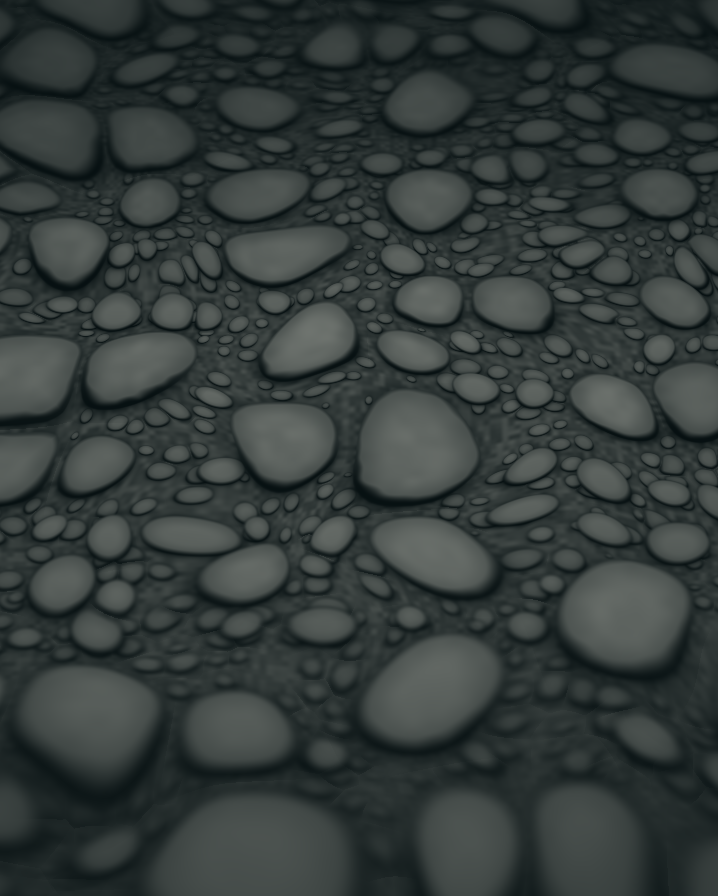
A WebGL 2 fragment shader for this texture:

```glsl
#version 300 es
precision highp float;
// Water drops on a dark tilted surface with a shallow depth of field.
// Three jittered layers of domes lie on a perspective plane; the smaller
// ones shrink to fit the gaps, and blur widens every edge away from focus.

#define HORIZON 2.4      // height at which the plane would vanish
#define TILT 2.6         // larger values flatten the drops
#define DENSITY 11.5     // large drops across the plane
#define MID_RATIO 2.3    // grid ratio of medium drops to large ones
#define FINE_RATIO 5.0   // grid ratio of small drops to large ones
#define NEAR_BLUR 0.055
#define FAR_BLUR 0.03
#define BODY 0.385       // brightness of a lit drop
#define GROUND 0.215     // brightness of the bare surface

uniform vec2 u_resolution;
out vec4 fragColor;

struct Drop { float depth; float radius; vec2 local; float tint; };

vec4 hash4(vec2 p) {
  vec4 q = fract(p.xyxy * vec4(0.1031, 0.1030, 0.0973, 0.1099));
  q += dot(q, q.wzxy + 33.33);
  return fract((q.xxyz + q.yzzw) * q.zywx);
}

float noise(vec2 p) {
  vec2 i = floor(p), f = fract(p);
  f = f * f * (3.0 - 2.0 * f);
  return mix(mix(hash4(i).x, hash4(i + vec2(1, 0)).x, f.x),
             mix(hash4(i + vec2(0, 1)).x, hash4(i + vec2(1, 1)).x, f.x), f.y);
}

float smoothMin(float a, float b, float k) {
  float h = max(k - abs(a - b), 0.0) / k;
  return min(a, b) - 0.25 * h * h * k;
}

vec2 centreOf(vec2 cell, vec4 h) { return cell + 0.5 + 0.66 * (h.xy - 0.5); }

float largeRadius(vec4 h) {
  return fract(h.w * 13.7) < 0.92 ? mix(0.24, 0.53, h.z) : -9.0;
}

// Length of an offset inside a slightly stretched, turned drop
float ovalLength(vec2 d, vec4 h) {
  float a = 6.2832 * h.w;
  d = mat2(cos(a), -sin(a), sin(a), cos(a)) * d;
  return length(d * vec2(0.88, 1.1));
}

// Distance to the nearest large drop
float largeDistance(vec2 p) {
  float nearest = 9.0;
  for (int k = 0; k < 9; k++) {
    vec2 cell = floor(p) + vec2(k % 3 - 1, k / 3 - 1);
    vec4 h = hash4(cell);
    nearest = min(nearest, ovalLength(p - centreOf(cell, h), h) - largeRadius(h));
  }
  return nearest;
}

// Nearest drop of one layer, kept apart from its neighbours
Drop findDrop(vec2 ground, float ratio, float seed) {
  vec2 p = ground * ratio;
  Drop drop = Drop(-9.0, 1.0, vec2(0), 0.5);
  float first = 9.0, second = 9.0;
  for (int k = 0; k < 9; k++) {
    vec2 cell = floor(p) + vec2(k % 3 - 1, k / 3 - 1);
    vec4 h = hash4(cell + seed);
    vec2 centre = centreOf(cell, h);
    float r = largeRadius(h);
    if (ratio > 1.0) r = min(r * 0.93, largeDistance(centre / ratio) * ratio - 0.05);
    if (r < 0.1) continue;
    float d = ovalLength(p - centre, h) - r;
    if (d < first) {
      second = first;
      first = d;
      drop.radius = r;
      drop.local = (p - centre) / r;
      drop.tint = h.x;
    } else second = min(second, d);
  }
  drop.depth = smoothMin(-first, 0.5 * (second - first) - 0.03, 0.08);
  return drop;
}

// Lays one drop with its contact shadow and dark lower rim over a tone
float paintDrop(float tone, Drop drop, float blur, float body, float grain) {
  float soft = blur / drop.radius;
  float t = drop.depth / drop.radius;
  float fade = 1.0 / (1.0 + 1.2 * soft * soft);
  float lower = smoothstep(0.35, -0.85, drop.local.y);
  float shadow = exp(-max(-t, 0.0) / (0.1 + 0.6 * soft));
  tone *= 1.0 - fade * shadow * mix(0.3, 0.7, lower);

  float dome = smoothstep(-soft, 0.55 + soft, t);
  float lit = body * mix(0.74, 1.0, dome) * (0.93 + 0.12 * drop.tint);
  lit *= 0.98 + 0.06 * drop.local.y + 0.1 * (grain - 0.5);
  float rimWidth = mix(0.06, 0.2, lower) * (0.6 + 0.8 * grain);
  float rim = 1.0 - smoothstep(0.3 * rimWidth - soft, rimWidth + soft, t);
  lit = mix(lit, 0.015, rim * mix(0.45, 0.95, lower));
  return mix(tone, lit, fade * smoothstep(-soft, soft, t));
}

void main() {
  vec2 uv = gl_FragCoord.xy / u_resolution.y;
  float away = HORIZON - uv.y;
  float middle = 0.5 * u_resolution.x / u_resolution.y;
  vec2 ground = DENSITY * vec2(uv.x - middle, TILT) / away + 20.0;
  ground += 0.3 * (vec2(noise(ground * 1.4), noise(ground * 1.4 + 57.0)) - 0.5);

  // Blur in screen units, then in units of a large cell
  float blur = 0.0012 + NEAR_BLUR * pow(max(0.5 - uv.y, 0.0), 1.5)
             + FAR_BLUR * max(uv.y - 0.72, 0.0);
  float cellBlur = max(blur, 0.7 / u_resolution.y) * DENSITY / away;
  float sharp = 1.0 / (1.0 + 400.0 * cellBlur * cellBlur);

  // Grainy surface, then the layers from small to large
  float grain = noise(ground * 9.0);
  float tone = GROUND + sharp * 0.12 * (noise(ground * 24.0) - 0.5);
  Drop large = findDrop(ground, 1.0, 0.0);
  if (large.depth < cellBlur) {
    Drop fine = findDrop(ground, FINE_RATIO, 71.0);
    Drop medium = findDrop(ground, MID_RATIO, 37.0);
    tone = paintDrop(tone, fine, cellBlur * FINE_RATIO, BODY * 0.84, 0.5);
    tone = paintDrop(tone, medium, cellBlur * MID_RATIO, BODY * 0.93, 0.5);
  }
  tone = paintDrop(tone, large, cellBlur, BODY, mix(0.5, grain, sharp));

  // Light falls off to the far edge, the near edge and the sides
  float side = (uv.x - middle) / middle;
  tone *= 1.06 - 0.42 * smoothstep(0.6, 1.0, uv.y)
        - 0.26 * smoothstep(0.35, 0.0, uv.y) - 0.1 * side * side;
  fragColor = vec4(tone, 0.038 + 0.96 * tone, 0.045 + 0.9 * tone, 1.0);
}
```
